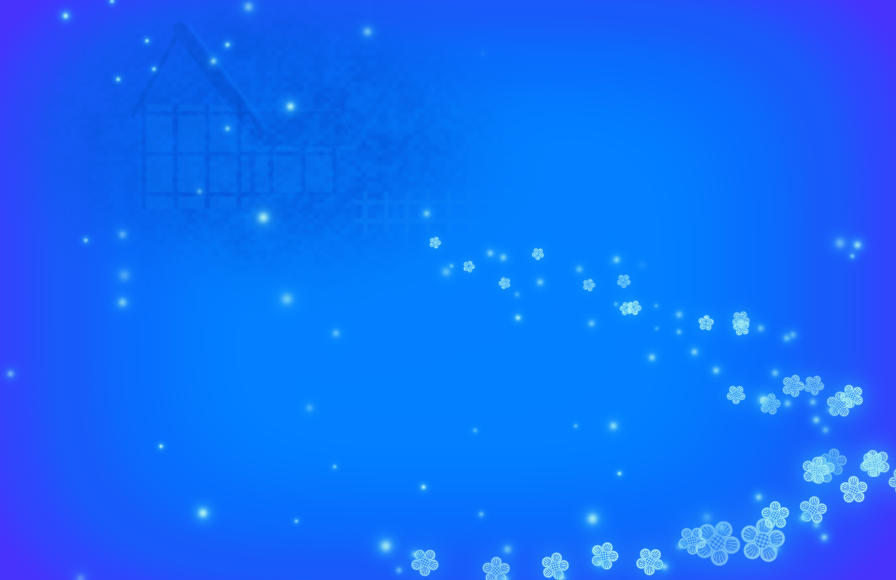
A Shadertoy shader for this background:

```glsl
// A blue night garden: a glowing backdrop, a faint cottage in foliage, soft sparks
// and a curving trail of five-petalled blossoms. The backdrop is a ramp over edge
// distance; the trail is a Bezier curve with hashed scatter. Unit: canvas height.

#define FLOWERS 34
#define SPARKS 62
#define TRAIL_SPREAD 0.075
#define COTTAGE_STRENGTH 0.5
#define FOLIAGE_STRENGTH 0.75
#define SPARK_GLOW 0.95
#define FLOWER_GLOW 0.42

const float TAU = 6.28318;
const vec3 SKY = vec3(0.01, 0.50, 1.00);
const vec3 AZURE = vec3(0.03, 0.43, 0.99);
const vec3 COBALT = vec3(0.09, 0.36, 0.98);
const vec3 INDIGO = vec3(0.18, 0.28, 0.99);
const vec3 VIOLET = vec3(0.28, 0.20, 0.99);
const vec3 SHADE = vec3(0.02, 0.33, 0.86);
const vec3 LIT = vec3(0.05, 0.52, 0.97);
const vec3 GLOW = vec3(0.16, 0.68, 0.97);
const vec3 PALE = vec3(0.70, 0.96, 0.94);

float hash(float n) { return fract(sin(n * 127.1) * 43758.55); }
float hash2(vec2 p) { return fract(sin(dot(p, vec2(127.1, 311.7))) * 43758.55); }

float noise(vec2 p) {
    vec2 i = floor(p), f = fract(p);
    f = f * f * (3.0 - 2.0 * f);
    return mix(mix(hash2(i), hash2(i + vec2(1, 0)), f.x),
               mix(hash2(i + vec2(0, 1)), hash2(i + vec2(1, 1)), f.x), f.y);
}

float segment(vec2 p, vec2 a, vec2 b) {
    vec2 ab = b - a;
    return length(p - a - ab * clamp(dot(p - a, ab) / dot(ab, ab), 0.0, 1.0));
}

float box(vec2 p, vec2 centre, vec2 halfSize) {
    vec2 d = abs(p - centre) - halfSize;
    return length(max(d, 0.0)) + min(max(d.x, d.y), 0.0);
}

// Coverage of a shape with signed distance d
float cover(float d, float aa) { return 1.0 - smoothstep(-aa, aa, d); }

vec3 backdrop(vec2 uv) {
    vec2 e = pow(abs(2.0 * uv - 1.0), vec2(4.0));
    float d = e.x + 0.6 * e.y;
    vec3 col = mix(SKY, AZURE, smoothstep(0.02, 0.24, d));
    col = mix(col, COBALT, smoothstep(0.2, 0.5, d));
    col = mix(col, INDIGO, smoothstep(0.5, 0.92, d));
    return mix(col, VIOLET, smoothstep(0.85, 1.4, d));
}

// Signed tone of the cottage: negative is shadow, positive is light
float cottage(vec2 p, float aa) {
    vec2 apex = vec2(0.31, 0.95);
    float soft = aa + 0.0015;
    float roof = segment(p, apex, vec2(0.445, 0.77)) - 0.012;
    roof = min(roof, segment(p, apex, vec2(0.23, 0.8)) - 0.004);
    float ridge = segment(p, apex + vec2(0.018, 0.004), vec2(0.465, 0.775)) - 0.003;
    float slant = p.x - 0.52 + 0.45 * (p.y - 0.775);
    float annex = max(abs(slant) - 0.08, abs(p.y - 0.778) - 0.032);
    float walls = min(box(p, vec2(0.335, 0.73), vec2(0.095, 0.09)),
                      box(p, vec2(0.51, 0.705), vec2(0.07, 0.04)));
    float beams = abs(fract(p.x / 0.055) - 0.5) * 0.055 - 0.004;
    beams = min(beams, abs(fract(p.y / 0.07) - 0.5) * 0.07 - 0.003);
    float tone = 0.4 * cover(walls, soft) - 0.9 * cover(max(walls, beams), soft);
    tone -= 0.9 * cover(roof, soft) + 0.4 * cover(annex, soft);
    tone += 0.5 * cover(ridge, soft) + 0.5 * cover(abs(annex) - 0.002, soft);
    // Fence of pickets and two rails
    float pickets = abs(fract(p.x / 0.036) - 0.5) * 0.036 - 0.004;
    float rails = abs(abs(p.y - 0.635) - 0.016) - 0.004;
    float fence = max(min(pickets, rails), box(p, vec2(0.735, 0.635), vec2(0.125, 0.035)));
    return tone + 0.75 * cover(fence, soft) * smoothstep(0.88, 0.75, p.x);
}

// Blossom of unit radius: rimmed, veined petals around a dotted heart
float blossom(vec2 q, float aa, float fill) {
    float wedge = TAU / 5.0;
    float a = mod(atan(q.y, q.x + 1e-5) + 0.5 * wedge, wedge) - 0.5 * wedge;
    float r = length(q);
    float petal = length(r * vec2(cos(a), sin(a)) - vec2(0.62, 0)) - 0.38;
    float veins = smoothstep(0.1, 0.8, cos(a * 34.0)) * smoothstep(0.45, 0.6, r);
    float ink = cover(petal, aa) * (fill + 0.4 * veins);
    ink = max(ink, cover(abs(petal + 0.06) - 0.06, aa));
    vec2 dots = sin(q * 26.0);
    float heart = 0.55 + 0.4 * dots.x * dots.y;
    ink = mix(ink, heart, cover(r - 0.33, aa));
    return min(1.0, max(ink, 0.95 * cover(abs(r - 0.35) - 0.04, aa)));
}

vec2 trail(float t) {
    float s = 1.0 - t;
    return s * s * s * vec2(0.763, 0.578) + 3.0 * s * s * t * vec2(1.741, 0.297)
         + 3.0 * s * t * t * vec2(1.741, 0.036) + t * t * t * vec2(0.683, 0.02);
}

vec3 addSpark(vec3 col, vec2 q, float radius, float strength) {
    float d2 = dot(q, q) / (radius * radius);
    col = mix(col, GLOW, strength * 0.7 * exp(-d2 * 0.3));
    return mix(col, PALE, strength * exp(-d2 * 1.7));
}

void mainImage(out vec4 fragColor, in vec2 fragCoord) {
    vec2 p = fragCoord / iResolution.y;
    float aa = 1.0 / iResolution.y, aspect = iResolution.x / iResolution.y;
    vec3 col = backdrop(fragCoord / iResolution.xy);

    // Foliage haze and cottage
    vec2 h = (p - vec2(0.44, 0.77)) / vec2(0.36, 0.22);
    float haze = exp(-dot(h, h) * dot(h, h));
    float leaves = 0.4 * noise(p * 24.0) + 0.6 * noise(p * 110.0);
    col = mix(col, SHADE, FOLIAGE_STRENGTH * haze * (0.35 + 0.9 * leaves));
    float tone = cottage(p, aa) * COTTAGE_STRENGTH * (0.6 + 0.8 * leaves);
    col = mix(col, tone < 0.0 ? SHADE * 0.93 : LIT, min(abs(tone), 1.0));

    // Scattered sparks, thinned in the clear upper right
    for (int i = 0; i < SPARKS; i++) {
        float n = float(i) + 1.0;
        vec2 pos = vec2(hash(n) * aspect, hash(n + 71.3));
        float size = hash(n + 137.9);
        float clear = smoothstep(0.2, 0.4, length((pos - vec2(1.1, 0.8)) * vec2(0.8, 1.0)));
        col = addSpark(col, p - pos, mix(0.004, 0.012, size * size),
                       SPARK_GLOW * clear * mix(0.3, 1.0, hash(n + 211.7)));
    }

    // Blossom trail, each with a spark nearby
    for (int i = 0; i < FLOWERS; i++) {
        float n = float(i) + 300.0;
        float t = pow((float(i) + 0.5) / float(FLOWERS), 1.25);
        vec2 scatter = vec2(hash(n), hash(n + 57.1)) * 2.0 - 1.0;
        float spread = TRAIL_SPREAD * mix(0.5 + 0.5 * sin(t * TAU * 0.5), 0.2, smoothstep(0.55, 0.75, t));
        float bulge = (t - 0.75) / 0.025;
        float radius = 0.010 + 0.014 * smoothstep(0.0, 0.55, t) + 0.025 * exp(-bulge * bulge);
        vec2 q = p - trail(t) - scatter * spread;
        float opacity = mix(0.4, 1.0, sqrt(hash(n + 93.7)));
        float turn = TAU * hash(n + 31.9);
        vec2 spun = mat2(cos(turn), sin(turn), -sin(turn), cos(turn)) * q / radius;
        float fill = mix(0.65, 0.4, smoothstep(0.012, 0.03, radius));
        col = mix(col, GLOW, FLOWER_GLOW * opacity * exp(-dot(spun, spun) * 0.5));
        col = mix(col, PALE, opacity * blossom(spun, aa / radius, fill));
        col = addSpark(col, q + 1.8 * spread * scatter.yx, 0.007, 0.7 * opacity);
    }

    fragColor = vec4(col, 1.0);
}
```
